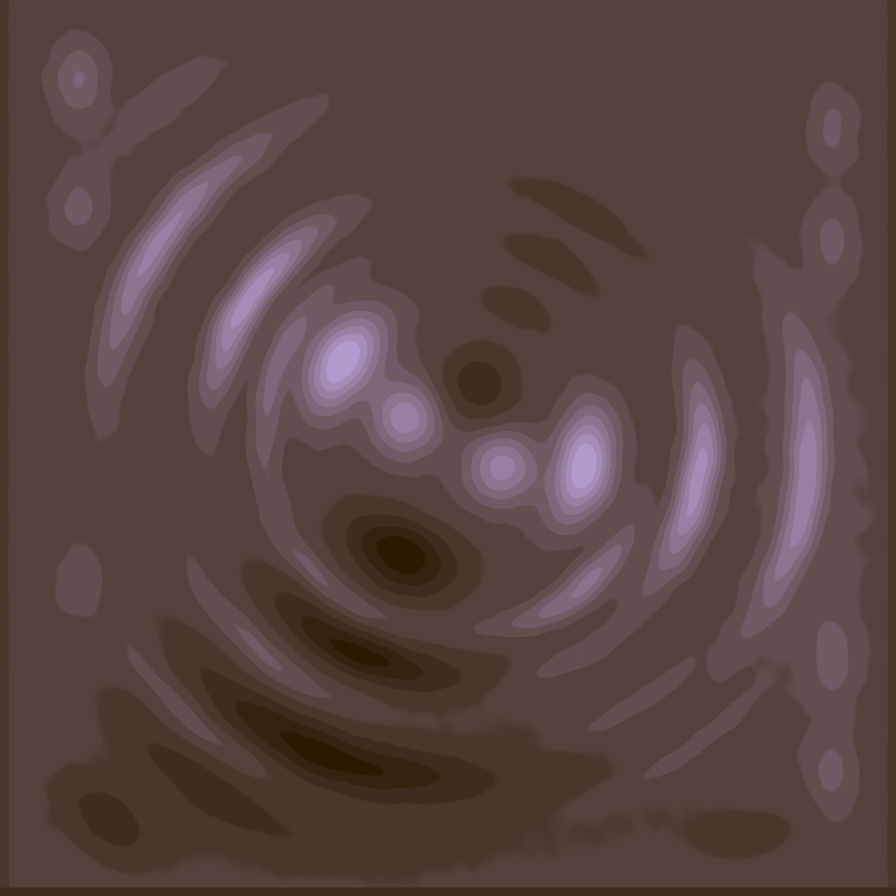
This background is drawn by a three.js fragment shader. Its source:

```glsl
varying vec2 vUv;

#define CENTER vec2(0.508, 0.516)
#define FIRST_RING 0.149
#define RING_GAP 0.118
#define LIGHT_STEPS 7.0
#define DARK_STEPS 4.0
#define STEP_SOFTNESS 0.07
#define WOBBLE 0.035
#define BORDER 0.0105
#define BASE_COLOR vec3(0.333, 0.251, 0.230)
#define LILAC_COLOR vec3(0.700, 0.605, 0.800)
#define UMBER_COLOR vec3(0.155, 0.105, 0.005)

// Soft elliptical spot
float spot(vec2 p, vec2 center, vec2 size) {
  vec2 d = (p - center) / size;
  return exp(-dot(d, d));
}

// Soft arc in polar space: q holds radius and angle, heading is in degrees
float arc(vec2 q, float radius, float heading, float span, float width) {
  float turn = q.y - radians(heading);
  turn = atan(sin(turn), cos(turn)) / span;
  float across = (q.x - radius) / width;
  return exp(-across * across - turn * turn);
}

// Layered sines that make the contours uneven
float ripple(vec2 p) {
  float sum = 0.0;
  float gain = 0.5;
  for (int i = 0; i < 3; i++) {
    sum += gain * sin(p.x + 1.7 * sin(p.y)) * cos(p.y * 0.9 + 0.6);
    p = mat2(1.2, 1.4, -1.4, 1.2) * p + 2.3;
    gain *= 0.55;
  }
  return sum;
}

// Main rings: two light lobes, one deep shadow, one faint shadow
float mainRings(vec2 q) {
  float h = 0.0;
  for (int i = 0; i < 3; i++) {
    float k = float(i);
    float radius = FIRST_RING + RING_GAP * k;
    float thin = min(k, 1.0);
    float left = arc(q, radius + 0.008 * thin, 147.0, 0.41, mix(0.036, 0.022, thin));
    float right = arc(q, radius + 0.010 * thin, -14.0 + 3.0 * k, 0.42, mix(0.032, 0.022, thin));
    float shadow = arc(q, radius, 246.0, 0.43, mix(0.039, 0.028, thin));
    float faint = arc(q, 0.158 + 0.064 * k, 64.0 - 4.0 * thin, 0.33, 0.022);
    h += (1.12 - 0.22 * k) * left + (1.08 - 0.21 * k) * right;
    h -= (1.08 - 0.14 * k) * shadow + 0.25 * faint;
  }
  return h;
}

// Weaker arcs lying between and outside the main rings
float sideRings(vec2 q) {
  float h = 0.40 * arc(q, 0.214, 160.0, 0.60, 0.017);
  h += 0.54 * arc(q, 0.223, -50.0, 0.43, 0.018);
  for (int i = 0; i < 3; i++) {
    float k = float(i);
    h += 0.27 * arc(q, 0.222 + 0.106 * k, 230.0, 0.50 - 0.12 * k, 0.017);
    h += 0.20 * arc(q, 0.285 + 0.078 * k, -61.0 + 3.0 * k, 0.24, 0.014);
  }
  h -= 0.34 * arc(q, 0.485, 233.0, 0.28, 0.025);
  h -= 0.45 * arc(q, 0.580, 228.0, 0.09, 0.032);
  h += 0.17 * arc(q, 0.494, 131.0, 0.16, 0.025);
  return h;
}

// Broad tints and the spots along both sides
float surroundings(vec2 p) {
  float h = -0.27 * spot(p, vec2(0.40, 0.11), vec2(0.32, 0.10));
  h -= 0.22 * spot(p, vec2(0.83, 0.07), vec2(0.07, 0.03));
  h += 0.12 * spot(p, vec2(0.91, 0.42), vec2(0.07, 0.32));
  for (int i = 0; i < 4; i++) {
    float k = float(i);
    float y = 0.862 - 0.13 * k - 0.335 * step(1.5, k);
    h += 0.24 * spot(p, vec2(0.929, y), vec2(0.025, 0.045));
  }
  for (int i = 0; i < 3; i++) {
    float k = float(i);
    float y = 0.910 - 0.14 * k - 0.28 * step(1.5, k);
    h += (0.37 - 0.10 * k) * spot(p, vec2(0.088, y), vec2(0.030, 0.046));
  }
  return h;
}

// Rounded staircase with narrow soft edges
float terrace(float x) {
  float cell = floor(x);
  return cell + smoothstep(0.5 - STEP_SOFTNESS, 0.5 + STEP_SOFTNESS, x - cell);
}

void main() {
  vec2 p = vUv;
  vec2 d = p - CENTER;
  vec2 q = vec2(length(d) + 0.004 * ripple(p * 24.0), atan(d.y, d.x));

  // Height field, with small spots around the middle
  float h = mainRings(q) + sideRings(q) + surroundings(p);
  h += 0.76 * spot(p, vec2(0.452, 0.534), vec2(0.040, 0.044));
  h += 0.72 * spot(p, vec2(0.560, 0.478), vec2(0.041, 0.043));
  h -= 0.58 * spot(p, vec2(0.534, 0.570), vec2(0.040));
  h += WOBBLE * ripple(p * 38.0);

  // Darker rim on the sides and bottom
  float sideRim = 1.0 - smoothstep(BORDER - 0.002, BORDER, min(p.x, 1.0 - p.x));
  float bottomRim = 1.0 - smoothstep(BORDER - 0.002, BORDER, p.y);
  h = mix(mix(h, -0.25, sideRim), -0.5, bottomRim);

  // Stepped colour ramp
  float light = terrace(clamp(h, 0.0, 1.0) * LIGHT_STEPS) / LIGHT_STEPS;
  float dark = terrace(clamp(-h, 0.0, 1.0) * DARK_STEPS) / DARK_STEPS;
  vec3 color = mix(BASE_COLOR, LILAC_COLOR, light);
  color = mix(color, UMBER_COLOR, dark);
  gl_FragColor = vec4(color, 1.0);
}
```
